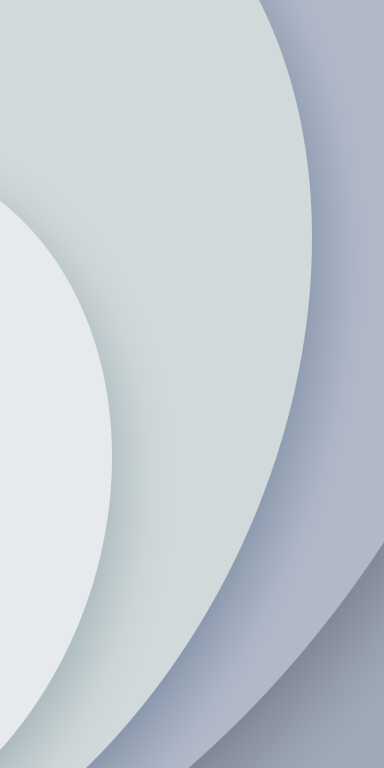
This background is drawn by a Shadertoy shader. Its source:

```glsl
// Overlapping curved paper sheets in pale grey and lilac with soft shadows.

const vec3 SLATE        = vec3(0.625, 0.662, 0.722);
const vec3 SLATE_SHADE  = vec3(0.455, 0.475, 0.525);
const vec3 LILAC        = vec3(0.695, 0.724, 0.788);
const vec3 LILAC_SHADE  = vec3(0.495, 0.555, 0.640);
const vec3 MIST         = vec3(0.818, 0.850, 0.855);
const vec3 MIST_SHADE   = vec3(0.635, 0.695, 0.720);
const vec3 WHITE        = vec3(0.900, 0.918, 0.928);

const vec2 SHADOW_OFFSET = vec2(0.015, -0.06);

// Approximate signed distance to a tilted ellipse whose rightmost point is tip.
// curve holds the coefficients of v*v, u*v and u*u, with u measured leftwards.
float sheetDistance(vec2 p, vec2 tip, vec3 curve) {
    float u = tip.x - p.x;
    float v = p.y - tip.y;
    float f = curve.x * v * v + curve.y * u * v + curve.z * u * u - u;
    vec2 slope = vec2(curve.y * v + 2.0 * curve.z * u - 1.0,
                      2.0 * curve.x * v + curve.y * u);
    return f / max(length(slope), 0.001);
}

// Casts a soft shadow on the layer below, then lays the sheet on top.
vec3 addSheet(vec3 below, vec3 shade, vec3 paper, vec2 p,
              vec2 tip, vec3 curve, float blur, float pixel) {
    float shadowDist = sheetDistance(p - SHADOW_OFFSET, tip, curve);
    float shadow = 1.0 - smoothstep(-blur, blur, shadowDist);
    float edge = sheetDistance(p, tip, curve);
    float cover = 1.0 - smoothstep(-0.7 * pixel, 0.7 * pixel, edge);
    return mix(mix(below, shade, shadow), paper, cover);
}

void mainImage(out vec4 fragColor, in vec2 fragCoord) {
    // The canvas spans 1 by 2 units
    vec2 p = fragCoord / iResolution.xy * vec2(1.0, 2.0);
    float pixel = max(1.0 / iResolution.x, 2.0 / iResolution.y);

    // Sheets from back to front
    vec3 color = SLATE;
    color = addSheet(color, SLATE_SHADE, LILAC, p, vec2(1.490, 2.178),
                     vec3(0.2006, 0.1106, 0.2888), 0.20, pixel);
    color = addSheet(color, LILAC_SHADE, MIST, p, vec2(0.8125, 1.380),
                     vec3(0.3009, 0.1659, 0.4332), 0.15, pixel);
    color = addSheet(color, MIST_SHADE, WHITE, p, vec2(0.2917, 0.810),
                     vec3(0.4646, 0.1535, 0.6490), 0.14, pixel);

    fragColor = vec4(color, 1.0);
}
```
